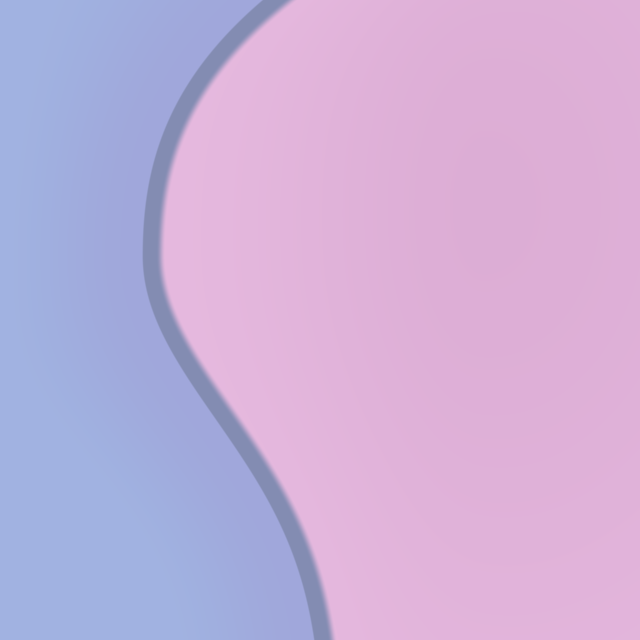
Write a Shadertoy shader that draws this background.

```glsl
#define BEND vec2(0.236, 0.600)
#define PINK_CENTER vec2(0.755, 0.680)
#define BAND_OUTER -0.0130
#define BAND_INNER 0.0100
#define BAND_FADE 0.0110
#define BLUE_FAR vec3(0.630, 0.700, 0.882)
#define BLUE_NEAR vec3(0.626, 0.655, 0.857)
#define BAND_COLOR vec3(0.515, 0.550, 0.700)
#define PINK_PALE vec3(0.898, 0.722, 0.870)
#define PINK_DEEP vec3(0.863, 0.678, 0.835)

// Horizontal position of the contour at height y
float contour(float y) {
    float t = y - BEND.y;
    float upper = t * t * (0.60 + 1.55 * t);
    float lower = 0.283 * (1.0 - exp(-8.2 * t * t));
    return BEND.x + (t > 0.0 ? upper : lower);
}

// Approximate signed distance, positive on the pink side
float contourDistance(vec2 p) {
    const float stepY = 0.004;
    float slope = (contour(p.y + stepY) - contour(p.y - stepY)) / (2.0 * stepY);
    return (p.x - contour(p.y)) / sqrt(1.0 + slope * slope);
}

vec3 blueSide(float dist) {
    return mix(BLUE_FAR, BLUE_NEAR, smoothstep(-0.25, -0.02, dist));
}

// Deep centre that pales outward, with a soft rim by the contour
vec3 pinkSide(vec2 p, float dist) {
    vec2 offset = p - PINK_CENTER;
    offset *= vec2(offset.x > 0.0 ? 0.60 : 1.0, 0.45);
    float radial = smoothstep(-0.05, 1.05, length(offset) / 0.52);
    float rim = exp(-max(dist, 0.0) / 0.08);
    return mix(PINK_DEEP, PINK_PALE, mix(radial, 1.0, rim));
}

void mainImage(out vec4 fragColor, in vec2 fragCoord) {
    vec2 p = fragCoord / iResolution.xy;
    float aa = 1.0 / min(iResolution.x, iResolution.y);
    float dist = contourDistance(p);

    // Blue field, grey-blue band, then pink field
    float bandMask = smoothstep(BAND_OUTER - aa, BAND_OUTER + aa, dist);
    float pinkMask = smoothstep(BAND_INNER - aa, BAND_INNER + BAND_FADE + aa, dist);
    vec3 color = mix(blueSide(dist), BAND_COLOR, bandMask);
    color = mix(color, pinkSide(p, dist), pinkMask);

    fragColor = vec4(color, 1.0);
}
```
